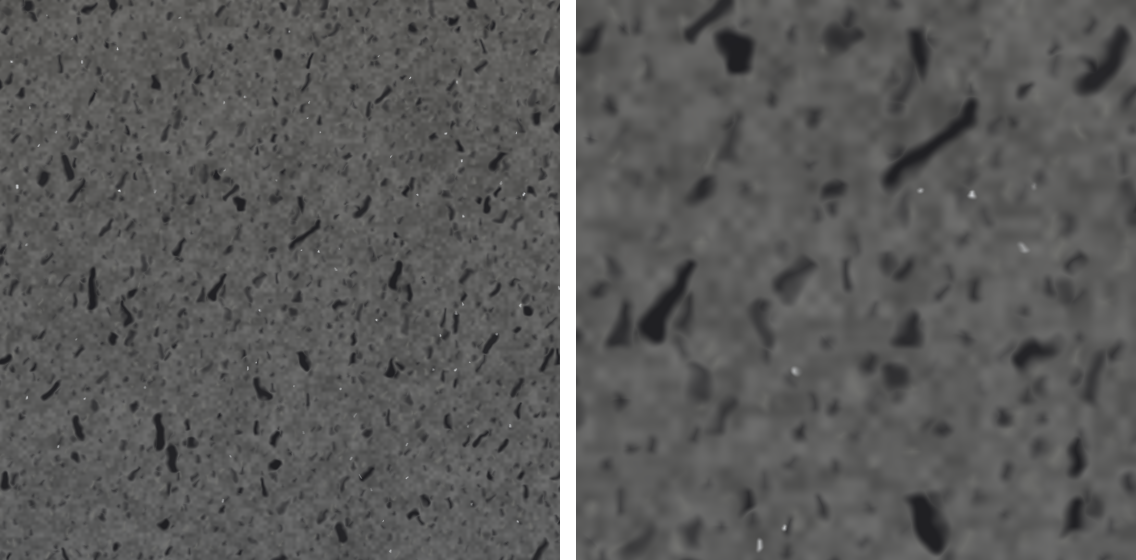
Left, the full canvas; right, a detail of the centre.
Reproduce this texture procedurally as a WebGL 1 fragment shader.

```glsl
precision highp float;
// Dark grey pitted stone: slanted pores, fine grain and sparse mineral glints.

uniform vec2 u_resolution;

const vec3 STONE = vec3(0.360, 0.360, 0.357);
const vec3 PORE = vec3(0.115, 0.115, 0.128);
const vec3 FLECK = vec3(0.47, 0.47, 0.455);
const vec3 GLINT = vec3(0.85, 0.86, 0.87);
const float GRAIN_CONTRAST = 0.15;
const float MOTTLE_CONTRAST = 0.065;
const float PORE_EDGE = 0.0042;   // softness of pore borders
const float GLINT_EDGE = 0.0020;
const float TILT = 0.25;          // mean lean of pores from vertical
const float TILT_SPREAD = 0.65;

float hash(vec2 p) {
  vec3 q = fract(vec3(p.xyx) * 0.1031);
  q += dot(q, q.yzx + 33.33);
  return fract((q.x + q.y) * q.z);
}

vec2 hash2(vec2 p) {
  return vec2(hash(p + 17.3), hash(p + 71.9));
}

float noise(vec2 p) {
  vec2 i = floor(p);
  vec2 f = fract(p);
  f = f * f * (3.0 - 2.0 * f);
  float low = mix(hash(i), hash(i + vec2(1.0, 0.0)), f.x);
  float high = mix(hash(i + vec2(0.0, 1.0)), hash(i + 1.0), f.x);
  return mix(low, high, f.y);
}

vec2 wobble(vec2 p) {
  return vec2(noise(p), noise(p + 53.7)) - 0.5;
}

// Distance to a tapered stroke centred on the origin.
float strokeDistance(vec2 p, vec2 axis, float halfLength, float radius, float taper) {
  float along = clamp(dot(p, axis), -halfLength, halfLength);
  float width = radius * (1.0 - taper * (0.5 + 0.5 * along / halfLength));
  return length(p - axis * along) - width;
}

// Coverage of randomly placed strokes, one candidate per grid cell.
// Ranges give the smallest and largest half length, radius and strength.
float scatter(vec2 p, float cells, float density, vec2 lengths, vec2 radii,
              vec2 strengths, float edge, float seed) {
  float cover = 0.0;
  vec2 home = floor(p * cells);
  for (int y = -1; y <= 1; y++) {
    for (int x = -1; x <= 1; x++) {
      vec2 cell = home + vec2(float(x), float(y));
      vec2 key = cell + seed;
      if (hash(key) < density) {
        vec2 centre = (cell + hash2(key)) / cells;
        vec2 shape = hash2(key + 131.0);
        vec2 look = hash2(key + 257.0);
        float angle = TILT + TILT_SPREAD * (look.x * 2.0 - 1.0);
        float halfLength = mix(lengths.x, lengths.y, shape.x * shape.x);
        float radius = mix(radii.x, radii.y, shape.y);
        float d = strokeDistance(p - centre, vec2(sin(angle), cos(angle)),
                                 halfLength, radius, look.y * 0.6);
        float strength = mix(strengths.x, strengths.y, hash(key + 389.0));
        cover = max(cover, strength * (1.0 - smoothstep(-edge, edge, d)));
      }
    }
  }
  return cover;
}

void main() {
  float side = min(u_resolution.x, u_resolution.y);
  vec2 uv = gl_FragCoord.xy / side;
  float poreEdge = max(PORE_EDGE, 0.8 / side);
  float glintEdge = max(GLINT_EDGE, 0.8 / side);

  // Stone body: fine grain over broad mottling, slightly warmer at the top.
  float grain = 0.55 * noise(uv * 135.0) + 0.45 * noise(uv * 68.0 + 9.0) - 0.5;
  float mottle = 0.5 * noise(uv * 8.0) + 0.5 * noise(uv * 27.0 + 5.0) - 0.5;
  vec3 color = STONE + GRAIN_CONTRAST * grain + MOTTLE_CONTRAST * mottle;
  color += vec3(0.008, 0.003, -0.006) * (uv.y - 0.4);

  // Pale flecks between the pores.
  vec2 rough = uv + 0.004 * wobble(uv * 110.0);
  float flecks = scatter(rough, 42.0, 0.5, vec2(0.0008, 0.005),
                         vec2(0.0015, 0.0035), vec2(0.2, 0.75), poreEdge, 400.0);
  color = mix(color, FLECK, flecks);

  // Pores in three sizes, bent and roughened by noise.
  vec2 bent = rough + 0.011 * wobble(uv * 48.0);
  float large = scatter(bent, 9.0, 0.5, vec2(0.003, 0.030),
                        vec2(0.005, 0.0088), vec2(0.85, 1.0), poreEdge, 100.0);
  float medium = scatter(bent, 21.0, 0.62, vec2(0.002, 0.014),
                         vec2(0.0032, 0.0058), vec2(0.4, 1.0), poreEdge, 200.0);
  float small = scatter(rough, 46.0, 0.52, vec2(0.0005, 0.005),
                        vec2(0.0020, 0.0040), vec2(0.2, 0.7), poreEdge, 300.0);
  color = mix(color, PORE, max(large, max(medium, small)));

  // Tiny bright mineral glints.
  float glints = scatter(rough, 20.0, 0.18, vec2(0.0003, 0.002),
                         vec2(0.0010, 0.0020), vec2(0.3, 1.0), glintEdge, 500.0);
  color = mix(color, GLINT, glints);

  gl_FragColor = vec4(color, 1.0);
}
```
